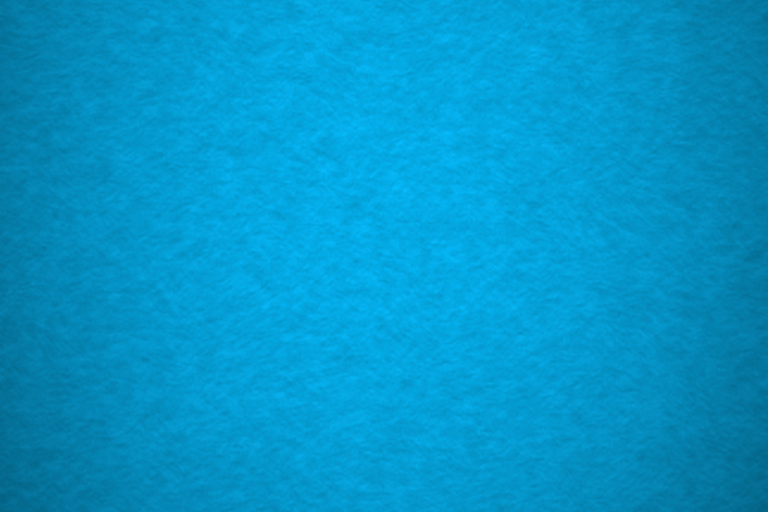
Give the GLSL for this texture, as a WebGL 2 fragment shader.

```glsl
#version 300 es
precision highp float;
// Blue felt sheet: layers of stretched noise, turned to different angles,
// form short matted fibres over soft mottling and fine grain.
// A broad light above the middle fades towards the sides and corners.
uniform vec2 u_resolution;
out vec4 fragColor;

float hash(vec2 p) {
    vec3 q = fract(p.xyx * vec3(0.1031, 0.1030, 0.0973));
    q += dot(q, q.yzx + 33.33);
    return fract((q.x + q.y) * q.z);
}

// Smooth value noise, centred on zero
float noise(vec2 p) {
    vec2 cell = floor(p), f = fract(p);
    f = f * f * (3.0 - 2.0 * f);
    float low = mix(hash(cell), hash(cell + vec2(1, 0)), f.x);
    float high = mix(hash(cell + vec2(0, 1)), hash(cell + vec2(1, 1)), f.x);
    return mix(low, high, f.y) - 0.5;
}

vec2 turn(vec2 p, float angle) {
    float c = cos(angle), s = sin(angle);
    return vec2(c * p.x + s * p.y, c * p.y - s * p.x);
}

// Fibres lying mostly flat; patches favour different slants
float fibres(vec2 p) {
    vec2 bent = p + 0.007 * vec2(noise(p * 24.0), noise(p * 24.0 + 71.0));
    float sum = 0.0, power = 0.0;
    for (int i = 0; i < 7; i++) {
        float k = float(i);
        float angle = (k - 3.0) * 0.27;
        float weight = 0.65 + 1.3 * noise(p * 9.0 + k * 37.0);
        weight *= 1.0 - 0.12 * abs(k - 3.0);
        vec2 q = turn(bent, angle) * vec2(46.0, 175.0);
        sum += weight * noise(q + 300.0 + k * 61.0);
        power += weight * weight;
    }
    return sum * inversesqrt(power + 0.01);
}

// Soft uneven thickness, wider than tall
float mottling(vec2 p) {
    float m = noise(turn(p, 0.2) * vec2(18.0, 42.0) + 90.0);
    m += 0.8 * noise(turn(p, -0.25) * vec2(30.0, 75.0) + 160.0);
    return m + 0.5 * noise(p * vec2(5.0, 9.0) + 40.0);
}

void main() {
    vec2 p = gl_FragCoord.xy / u_resolution.y;
    float aspect = u_resolution.x / u_resolution.y;

    // Light falls off faster sideways than up and down
    vec2 d = p - vec2(0.5 * aspect, 0.63);
    d.x *= 1.5 / aspect;
    float light = 0.905 - 0.46 * d.x * d.x - 0.28 * d.y * d.y;

    // Surface relief
    float grain = noise(p * 215.0 + 500.0);
    float relief = 0.115 * fibres(p) + 0.035 * mottling(p) + 0.05 * grain;
    float tone = light * (1.0 + relief);

    vec3 felt = vec3(0.015, 0.745 * tone, tone);
    felt.r += 0.10 * max(relief, 0.0);
    fragColor = vec4(clamp(felt, 0.0, 1.0), 1.0);
}
```
